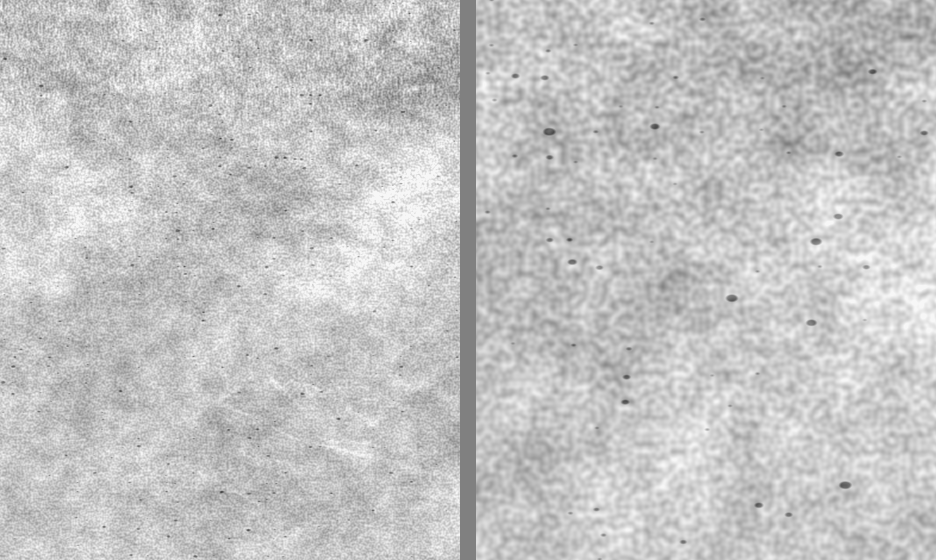
Left, the full canvas; right, a detail of the centre.
This texture is drawn by a Shadertoy shader. Its source:

```glsl
// Weathered pale concrete: cloudy stains, fine streaked grain, dark pits and faint creases.

const float BASE_TONE     = 0.778;
const float CLOUD_AMOUNT  = 0.13;
const float MOTTLE_AMOUNT = 0.15;
const float GRAIN_AMOUNT  = 0.19;
const float PIT_DEPTH     = 0.38;
const float PIT_SHARE     = 0.15;
const float PIT_CELLS     = 62.0;
const float CREASE_LIFT   = 0.085;
const float CREASE_WIDTH  = 0.0036;
const float VEIN_LIFT     = 0.07;

// Stains: centre, radius, tone shift
const vec4 STAINS[10] = vec4[10](
    vec4(0.72, 0.86, 0.10, -0.11), vec4(0.79, 0.96, 0.14, -0.04),
    vec4(0.15, 0.92, 0.10, -0.05), vec4(0.18, 0.79, 0.11, -0.05),
    vec4(0.11, 0.43, 0.11, -0.05), vec4(0.47, 0.64, 0.14, -0.03),
    vec4(0.12, 0.61, 0.10,  0.10), vec4(0.03, 0.77, 0.10,  0.07),
    vec4(0.73, 0.65, 0.09,  0.09), vec4(0.60, 0.51, 0.10,  0.06));

// Creases: start and end of each stroke
const vec4 CREASES[8] = vec4[8](
    vec4(0.39, 0.286, 0.45, 0.328), vec4(0.45, 0.328, 0.50, 0.353),
    vec4(0.39, 0.286, 0.52, 0.219), vec4(0.52, 0.219, 0.83, 0.143),
    vec4(0.47, 0.335, 0.55, 0.265), vec4(0.33, 0.173, 0.46, 0.100),
    vec4(0.56, 0.218, 0.66, 0.208), vec4(0.26, 0.700, 0.32, 0.780));

uint scramble(uint v) {
    v = (v ^ (v >> 16)) * 0x7feb352du;
    v = (v ^ (v >> 15)) * 0x846ca68bu;
    return v ^ (v >> 16);
}

float hash(vec2 cell, uint seed) {
    uvec2 c = uvec2(ivec2(cell) + 4096);
    return float(scramble(c.x + scramble(c.y + scramble(seed))) >> 8) / 16777216.0;
}

float corner(vec2 cell, vec2 offset) {
    float angle = 6.28319 * hash(cell, 1u);
    return dot(vec2(cos(angle), sin(angle)), offset);
}

float gradientNoise(vec2 p) {
    vec2 i = floor(p), f = p - i;
    vec2 u = f * f * f * (f * (f * 6.0 - 15.0) + 10.0);
    vec2 e = vec2(1.0, 0.0);
    return mix(mix(corner(i, f), corner(i + e, f - e), u.x),
               mix(corner(i + e.yx, f - e.yx), corner(i + 1.0, f - 1.0), u.x), u.y);
}

float fbm(vec2 p) {
    float sum = 0.0, amp = 1.0;
    for (int k = 0; k < 4; k++) {
        sum += amp * gradientNoise(p);
        p = mat2(0.8, 0.6, -0.6, 0.8) * p * 2.03 + 17.3;
        amp *= 0.6;
    }
    return sum;
}

float segmentDistance(vec2 p, vec2 a, vec2 b) {
    vec2 d = b - a;
    return length(p - a - d * clamp(dot(p - a, d) / dot(d, d), 0.0, 1.0));
}

float stains(vec2 p) {
    float shift = 0.0;
    for (int k = 0; k < STAINS.length(); k++) {
        vec2 d = (p - STAINS[k].xy) * vec2(0.85, 1.3) / STAINS[k].z;
        shift += STAINS[k].w * exp(-dot(d, d));
    }
    return shift;
}

// Vertical streaks near the top, level streaks below
float grain(vec2 p) {
    float top = smoothstep(0.65, 0.85, p.y);
    float upright = gradientNoise(p * vec2(210.0, 85.0));
    float level = gradientNoise(p * vec2(105.0, 190.0) + 31.0);
    float specks = gradientNoise(p * 235.0 + 71.0);
    return specks + mix(0.65 * level, 0.85 * upright, top);
}

float pits(vec2 p, float pixel) {
    vec2 q = p * PIT_CELLS, cell = floor(q);
    vec2 centre = 0.3 + 0.4 * vec2(hash(cell, 2u), hash(cell, 3u));
    float size = hash(cell, 4u);
    vec2 d = (q - cell - centre) * vec2(0.75, 1.2);
    float radius = mix(0.04, 0.16, size * size * size);
    float edge = max(pixel * PIT_CELLS, 0.05);
    float share = PIT_SHARE * (1.0 + 1.5 * gradientNoise(p * 4.0 + 53.0));
    float present = step(hash(cell, 5u), share);
    return present * (0.5 + 0.5 * size) * (1.0 - smoothstep(radius - edge, radius + edge, length(d)));
}

float creases(vec2 p) {
    float lift = 0.0;
    for (int k = 0; k < CREASES.length(); k++) {
        float d = segmentDistance(p, CREASES[k].xy, CREASES[k].zw) / CREASE_WIDTH;
        lift = max(lift, exp(-d * d));
    }
    return lift * (0.8 + 0.9 * gradientNoise(p * 18.0));
}

float veins(vec2 p) {
    float ridge = abs(gradientNoise(p * vec2(4.0, 6.5) + 0.12 * fbm(p * 14.0) + 9.0));
    return exp(-ridge * ridge * 1600.0) * smoothstep(0.08, 0.35, gradientNoise(p * 5.0 + 23.0));
}

void mainImage(out vec4 fragColor, in vec2 fragCoord) {
    float pixel = 1.0 / iResolution.y;
    vec2 p = fragCoord * pixel;
    vec2 wander = vec2(fbm(p * 9.0 + 5.0), fbm(p * 9.0 + 41.0));

    // Broad tone
    float tone = BASE_TONE + stains(p + 0.05 * wander);
    tone += CLOUD_AMOUNT * fbm(p * vec2(3.5, 5.0) + 0.25 * wander);

    // Surface texture
    float roughness = mix(0.85, 1.15, smoothstep(0.3, 0.9, p.y));
    tone += roughness * MOTTLE_AMOUNT * fbm(p * vec2(24.0, 30.0) + 13.0) * 0.8;
    tone += roughness * GRAIN_AMOUNT * grain(p);

    // Marks
    tone += CREASE_LIFT * creases(p + 0.006 * wander) + VEIN_LIFT * veins(p);
    tone -= PIT_DEPTH * pits(p, pixel);

    fragColor = vec4(vec3(clamp(tone, 0.0, 0.97)), 1.0);
}
```
